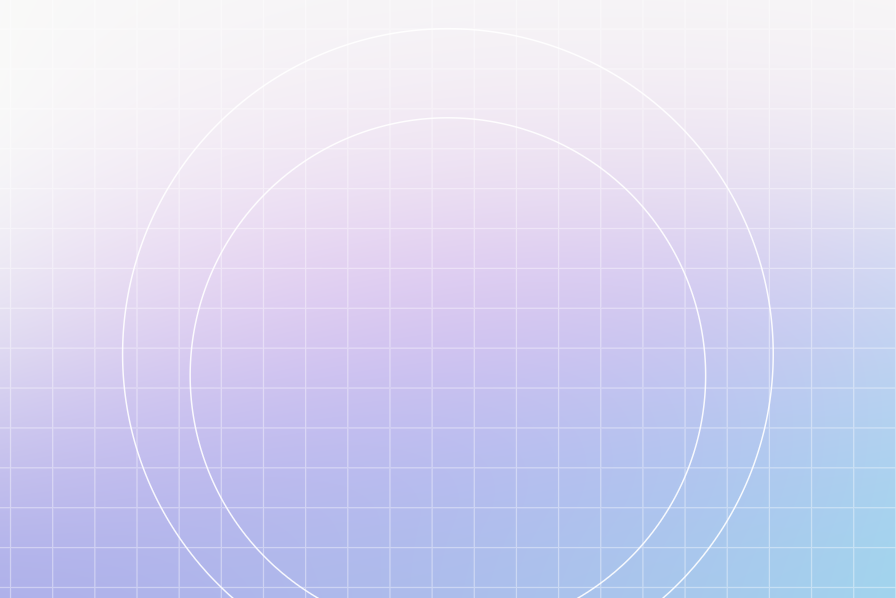
A WebGL 1 fragment shader for this background:

```glsl
precision highp float;
// A soft pastel field, from near-white paper through pink and lavender to blue
// and cyan, under a fine pale grid and two thin rings. The field blends five
// colour rows with spline weights; each row is a parabola through three colours.

uniform vec2 u_resolution;

// Parabola through the colours at x = 0, 0.5 and 1
vec3 row(float x, vec3 left, vec3 middle, vec3 right) {
  return left * 2.0 * (x - 0.5) * (x - 1.0)
       + middle * 4.0 * x * (1.0 - x)
       + right * 2.0 * x * (x - 0.5);
}

// Quadratic B-spline weight at distance d from a row
float splineWeight(float d) {
  d = abs(d);
  float tail = max(1.5 - d, 0.0);
  return d < 0.5 ? 0.75 - d * d : 0.5 * tail * tail;
}

// Share of a pixel covered by a line, given the signed distance to it
float stroke(float d, float width, float pixel) {
  return clamp((d + 0.5 * width) / pixel + 0.5, 0.0, 1.0)
       - clamp((d - 0.5 * width) / pixel + 0.5, 0.0, 1.0);
}

// Signed distance to the nearest of evenly spaced lines
float repeatLine(float x, float first, float spacing) {
  return mod(x - first + 0.5 * spacing, spacing) - 0.5 * spacing;
}

vec3 pastelField(vec2 uv) {
  float depth = 4.0 * (1.0 - uv.y);
  vec3 sum = vec3(0.0);
  float total = 0.0;
  for (int i = 0; i < 5; i++) {
    vec3 colour;
    if (i == 0) colour = row(uv.x, vec3(0.978, 0.978, 0.975), vec3(0.968, 0.965, 0.967), vec3(0.973, 0.968, 0.968));
    else if (i == 1) colour = row(uv.x, vec3(0.973, 0.973, 0.973), vec3(0.943, 0.903, 0.952), vec3(0.935, 0.918, 0.95));
    else if (i == 2) colour = row(uv.x, vec3(0.917, 0.897, 0.952), vec3(0.86, 0.782, 0.942), vec3(0.79, 0.825, 0.948));
    else if (i == 3) colour = row(uv.x, vec3(0.785, 0.76, 0.93), vec3(0.725, 0.735, 0.937), vec3(0.677, 0.82, 0.937));
    else colour = row(uv.x, vec3(0.667, 0.683, 0.915), vec3(0.665, 0.742, 0.92), vec3(0.623, 0.832, 0.928));
    float weight = splineWeight(depth - float(i));
    sum += weight * colour;
    total += weight;
  }
  return sum / total;
}

void main() {
  float pixel = 1.0 / u_resolution.y;
  vec2 p = gl_FragCoord.xy * pixel;
  vec2 uv = gl_FragCoord.xy / u_resolution;
  vec3 colour = pastelField(uv);

  // Pale grid
  float columns = stroke(repeatLine(p.x, 0.0176, 0.0705), 0.0021, pixel);
  float rows = stroke(repeatLine(p.y, 0.0176, 0.0667), 0.0021, pixel);
  colour = mix(colour, vec3(1.0), 0.38 * max(columns, rows));

  // Outer and inner rings
  float outer = stroke(length(p - vec2(0.749, 0.408)) - 0.544, 0.0025, pixel);
  float inner = stroke(length(p - vec2(0.749, 0.372)) - 0.431, 0.0025, pixel);
  colour = mix(colour, vec3(1.0), 0.9 * max(outer, inner));

  gl_FragColor = vec4(colour, 1.0);
}
```
